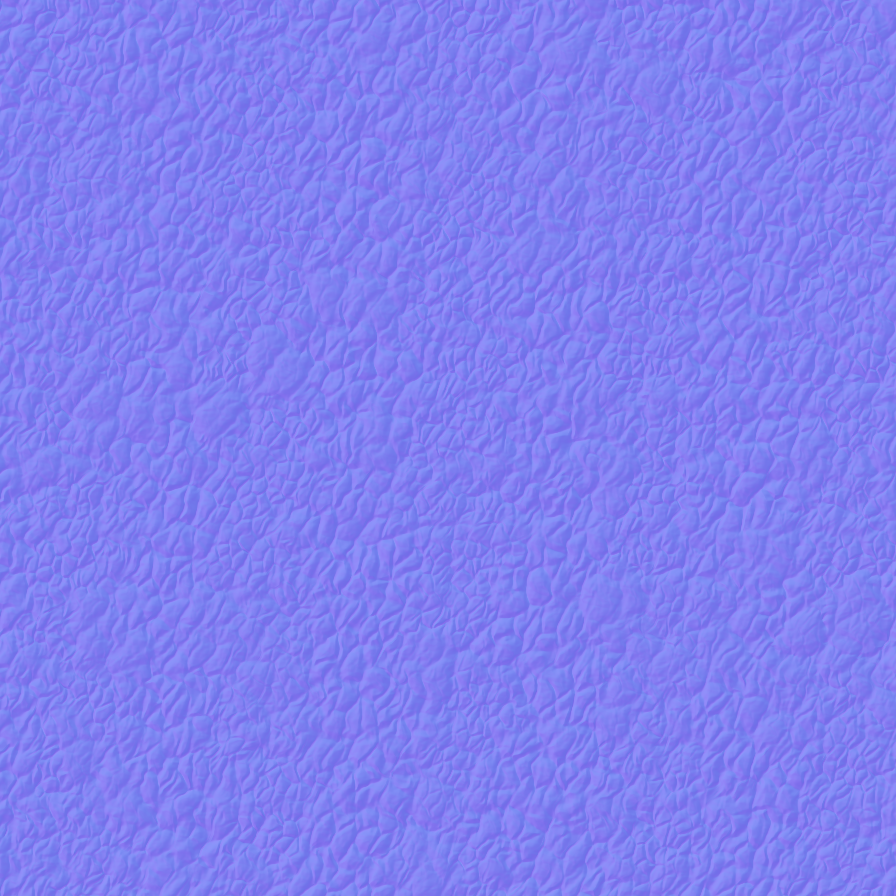
A WebGL 2 fragment shader for this texture map:

```glsl
#version 300 es
precision highp float;

uniform vec2 u_resolution;
out vec4 fragColor;

const vec3 BASE_COLOR = vec3(0.505, 0.502, 0.946);
const vec2 GRAIN_AXIS = vec2(0.41, 0.912);
const vec2 LIGHT_DIR = vec2(-0.82, 0.572);
const vec2 TINT_DIR = vec2(0.45, 0.89);
const float SAMPLE_STEP = 0.0020;

vec2 hash2(vec2 p) {
    vec3 q = fract(p.xyx * vec3(0.1031, 0.1030, 0.0973));
    q += dot(q, q.yzx + 33.33);
    return fract((q.xx + q.yz) * q.zy);
}

// Cellular noise: x = gap to the border, y = centre distance, z = cell id
vec3 cells(vec2 p, float jitter) {
    vec2 base = floor(p);
    float nearest = 8.0, second = 8.0, id = 0.0;
    for (int y = -1; y <= 1; y++) {
        for (int x = -1; x <= 1; x++) {
            vec2 cell = base + vec2(x, y);
            vec2 rnd = hash2(cell + 71.0);
            float d = length(cell + 0.5 + jitter * (rnd - 0.5) - p);
            if (d < nearest) {
                second = nearest;
                nearest = d;
                id = fract(rnd.x * 7.3 + rnd.y * 3.1);
            } else {
                second = min(second, d);
            }
        }
    }
    return vec3(second - nearest, nearest, id);
}

// Layered sines, each octave turned and finer than the last
vec2 waves(vec2 p, float frequency) {
    vec2 sum = vec2(0.0);
    float weight = 0.5;
    for (int i = 0; i < 4; i++) {
        sum += weight * sin(p.yx * frequency + vec2(1.7, 4.1) * float(i + 1) + sum * 2.0);
        p = mat2(0.8, 0.6, -0.6, 0.8) * p;
        frequency *= 1.83;
        weight *= 0.6;
    }
    return sum;
}

// Flat-topped pebble with a soft valley around it and a slight dome
float pebble(vec3 cell, float crease, float dome) {
    float rise = 1.0 - exp(-22.0 * cell.x * cell.x);
    return crease * rise * (0.65 + 0.6 * cell.z * rise) - dome * cell.y * cell.y;
}

float leatherHeight(vec2 p) {
    vec2 wobble = waves(p + 0.2, 125.0);
    vec2 warped = p + 0.0036 * waves(p, 47.0) + 0.0031 * wobble;
    vec2 across = vec2(GRAIN_AXIS.y, -GRAIN_AXIS.x);
    vec2 along = vec2(dot(warped, across), dot(warped, GRAIN_AXIS));

    // Long leaning pebbles that give way to smaller ones in places
    float large = pebble(cells(along * vec2(55.0, 30.0), 1.0), 0.95, 0.3);
    float small = pebble(cells(along * vec2(82.0, 50.0) + 19.0, 1.0), 0.6, 0.2);
    float sizeMix = smoothstep(-0.25, 0.55, waves(p + 0.7, 29.0).y);
    float grain = mix(large, small, sizeMix);

    // Flatter plates, softer regions and creases that fade out
    vec3 plate = cells(warped * vec2(17.0, 14.0) + 5.0, 0.95);
    float flatPlate = smoothstep(0.02, 0.2, plate.x) * smoothstep(0.85, 0.9, plate.z);
    float softRegion = smoothstep(0.2, 1.0, waves(p + 0.3, 11.0).x);
    float fade = smoothstep(-0.1, 0.9, waves(p + 0.5, 83.0).x);
    float flatness = max(max(0.75 * flatPlate, 0.5 * softRegion), 0.75 * fade);
    float height = mix(grain, 0.75, flatness);

    // Broad swells under the grain
    vec3 swell = cells(along * vec2(29.0, 19.0) + 43.0, 1.0);
    height += pebble(swell, 0.45, 0.8) + 0.3 * pebble(plate, 0.9, 0.9);

    // Fine pores
    return height + 0.06 * wobble.x - 0.15 * cells(warped * 140.0, 1.0).y;
}

vec2 surfaceSlope(vec2 p, float e) {
    float h = leatherHeight(p);
    return vec2(h - leatherHeight(p + vec2(e, 0.0)),
                h - leatherHeight(p + vec2(0.0, e))) / e;
}

// Limits steep slopes without a hard cut
vec2 softLimit(vec2 v) {
    return v / sqrt(1.0 + dot(v, v));
}

// Light lifts all channels; the tint leans to cyan or magenta
vec3 normalColor(vec2 slope) {
    float light = 0.068 * dot(slope, LIGHT_DIR);
    float tint = 0.036 * dot(slope, TINT_DIR);
    return BASE_COLOR + vec3(light - tint, light + tint, 0.54 * light);
}

void main() {
    vec2 p = gl_FragCoord.xy / u_resolution;
    vec2 slope = softLimit(0.0105 * surfaceSlope(p, SAMPLE_STEP));
    fragColor = vec4(normalColor(slope), 1.0);
}
```
